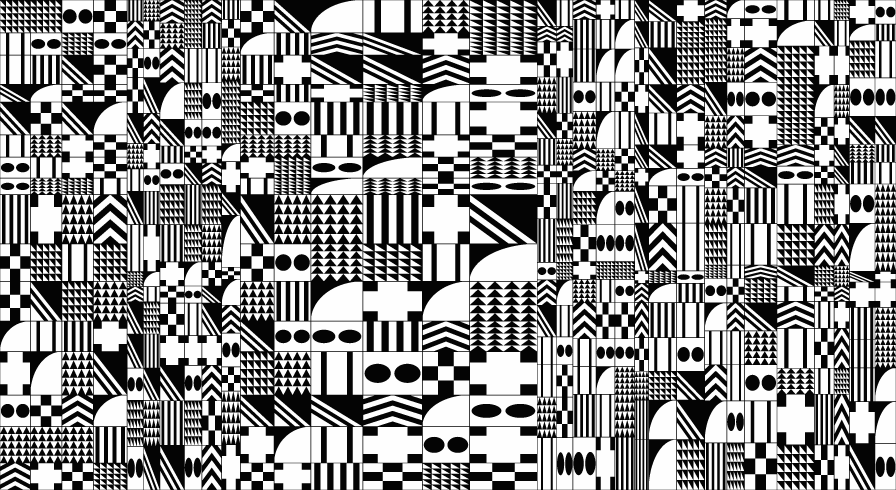
This pattern is drawn by a Shadertoy shader. Its source:

```glsl
#define SHEET vec2(768.0, 418.0)  // layout units
#define SAMPLES 4                 // supersampling per axis
#define SEAM 0.28                 // half width of the line between tiles
#define ROW_JITTER 10.0           // row variation in the dense bands
#define SEED 17.0
#define INK 0.015
#define PAPER 0.995

const int COLUMNS = 32;
const int ROWS = 16;

const float columnEdges[33] = float[33](
    0.0, 26.0, 53.0, 80.0, 109.0, 123.0, 137.0, 158.0, 173.0, 190.0, 206.0,
    235.0, 266.5, 311.0, 362.0, 402.5, 460.5, 477.0, 491.0, 511.0, 527.0, 544.0,
    556.0, 580.0, 604.0, 623.0, 638.0, 666.0, 698.0, 715.0, 728.0, 750.0, 768.0);
const float wideRows[17] = float[17](
    0.0, 28.0, 47.0, 72.0, 87.0, 115.0, 134.0, 152.0, 166.0,
    208.0, 240.0, 274.0, 300.0, 337.0, 364.0, 395.0, 418.0);
const float denseRows[17] = float[17](
    0.0, 18.0, 38.0, 70.0, 98.0, 122.0, 142.0, 160.0, 188.0,
    228.0, 241.0, 260.0, 285.0, 312.0, 338.0, 376.0, 418.0);

float hash(vec2 p) {
    vec3 q = fract(vec3(p.xyx + SEED) * 0.1031);
    q += dot(q, q.yzx + 33.33);
    return fract((q.x + q.y) * q.z);
}

float rowEdge(int row, int column, bool dense) {
    if (!dense) return wideRows[row];
    float shift = (hash(vec2(column / 3, row + 50)) - 0.5) * ROW_JITTER;
    return denseRows[row] + (row > 0 && row < ROWS ? shift : 0.0);
}

// Motifs: each returns true where the unit tile is inked
bool quarterArch(vec2 uv) {
    return length(uv - vec2(1.0, 0.0)) > 1.0;
}

bool sails(vec2 uv) {
    vec2 f = fract(uv * 5.0);
    return f.x + f.y > 0.95;
}

bool zigzag(vec2 uv) {
    vec2 f = fract(uv * vec2(4.0, 5.0));
    return f.y < 1.0 - abs(2.0 * f.x - 1.0);
}

bool chevrons(vec2 uv) {
    return fract((uv.y + abs(uv.x - 0.5) * 0.6) * 3.0) < 0.5;
}

bool diagonals(vec2 uv) {
    float below = 1.0 - uv.x - uv.y;
    return below < 0.0 || (below < 0.6 && fract(below * 3.6) > 0.5);
}

bool twinDots(vec2 uv) {
    return length(vec2(abs(uv.x - 0.5) - 0.25, uv.y - 0.5)) < 0.22;
}

bool checker(vec2 uv) {
    vec2 square = floor(uv * 3.0);
    return mod(square.x + square.y, 2.0) > 0.5;
}

bool whiteCross(vec2 uv) {
    vec2 d = abs(uv - 0.5);
    return min(d.x, d.y) > 0.25;
}

bool bars(vec2 uv, float count, float width) {
    return abs(fract(uv.x * count) - 0.5) < width * 0.5;
}

bool motif(int kind, vec2 uv) {
    switch (kind) {
        case 0: return quarterArch(uv);
        case 1: return sails(uv);
        case 2: return zigzag(uv);
        case 3: return chevrons(uv);
        case 4: return diagonals(uv);
        case 5: return twinDots(uv);
        case 6: return checker(uv);
        case 7: return whiteCross(uv);
        case 8: return bars(uv, 2.0, 0.22);
        default: return bars(uv, 4.0, 0.48);
    }
}

// Finds the tile under a point and draws it
float patchwork(vec2 p) {
    int column = 0;
    while (column < COLUMNS - 1 && p.x >= columnEdges[column + 1]) column++;
    bool dense = column >= 16 || (column >= 4 && column < 10);
    int row = 0;
    while (row < ROWS - 1 && p.y >= rowEdge(row + 1, column, dense)) row++;

    vec2 low = vec2(columnEdges[column], rowEdge(row, column, dense));
    vec2 high = vec2(columnEdges[column + 1], rowEdge(row + 1, column, dense));
    vec2 gap = min(p - low, high - p);
    if (min(gap.x, gap.y) < SEAM) return INK;

    vec2 uv = (p - low) / (high - low);
    uv.y = 1.0 - uv.y;
    int kind = int(hash(vec2(column, row)) * 10.0);
    return motif(kind, uv) ? INK : PAPER;
}

void mainImage(out vec4 fragColor, in vec2 fragCoord) {
    float tone = 0.0;
    for (int j = 0; j < SAMPLES; j++)
        for (int i = 0; i < SAMPLES; i++) {
            vec2 offset = (vec2(i, j) + 0.5) / float(SAMPLES) - 0.5;
            vec2 p = (fragCoord + offset) / iResolution.xy;
            tone += patchwork(vec2(p.x, 1.0 - p.y) * SHEET);
        }
    fragColor = vec4(vec3(tone / float(SAMPLES * SAMPLES)), 1.0);
}
```
